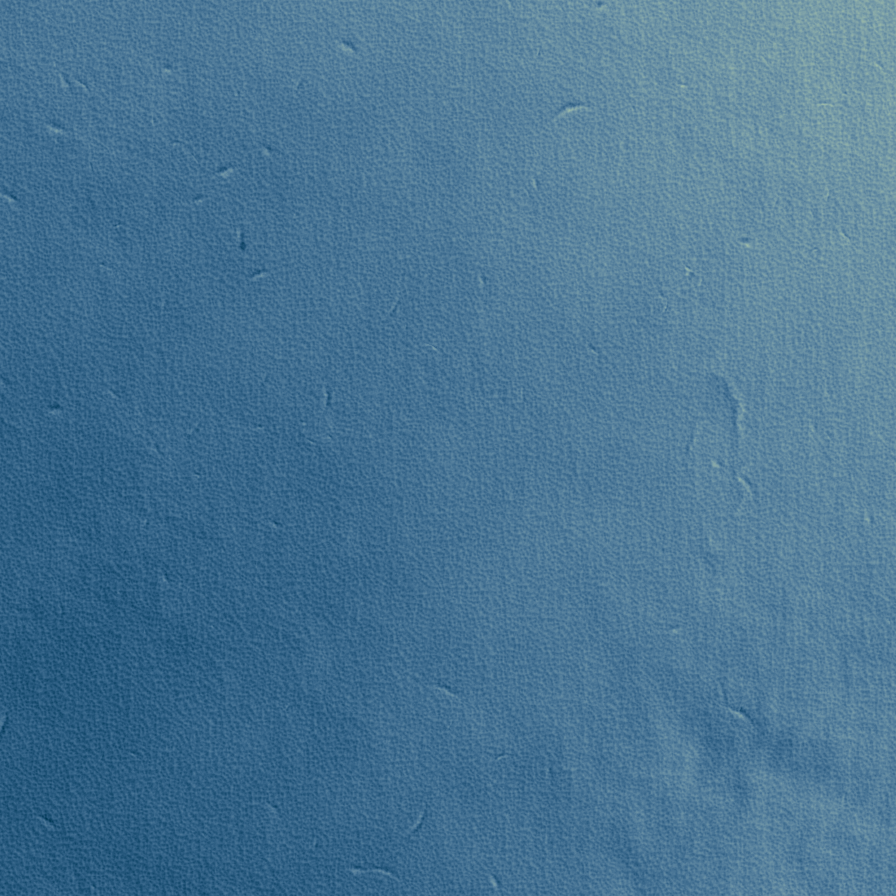
Give the GLSL for this texture, as a WebGL 2 fragment shader.

```glsl
#version 300 es
precision highp float;
// A blue painted plaster wall, lit from the upper right.
// A broad tone gradient carries embossed cellular grain, vertical brush
// threads, soft swells, and small dents scattered over jittered grids.

uniform vec2 u_resolution;
out vec4 fragColor;

vec2 hash2(vec2 p) {
    vec3 q = fract(vec3(p.xyx) * vec3(0.1031, 0.1030, 0.0973));
    q += dot(q, q.yzx + 33.33);
    return fract((q.xx + q.yz) * q.zy);
}

// Distance to the nearest jittered cell point, centred near zero
float cellNoise(vec2 p) {
    vec2 cell = floor(p), f = fract(p);
    float nearest = 4.0;
    for (int y = -1; y <= 1; y++)
    for (int x = -1; x <= 1; x++) {
        vec2 n = vec2(x, y);
        vec2 d = n + hash2(cell + n + 50.0) - f;
        nearest = min(nearest, dot(d, d));
    }
    return sqrt(nearest) - 0.48;
}

// Layered, rotated sines that bend each other
float swell(vec2 p) {
    float sum = 0.0, amp = 0.5;
    for (int i = 0; i < 5; i++) {
        sum += amp * sin(p.x + 1.3 * sin(p.y + float(i))) * cos(p.y * 0.8 + sum);
        p = mat2(1.2, 1.5, -1.5, 1.2) * p + 2.7;
        amp *= 0.52;
    }
    return sum;
}

// Light and dark sides of scattered dents and short scratches
float dents(vec2 p, float grid, float chance) {
    vec2 g = p * grid, cell = floor(g);
    float shade = 0.0;
    for (int y = -1; y <= 1; y++)
    for (int x = -1; x <= 1; x++) {
        vec2 id = cell + vec2(x, y);
        vec2 place = hash2(id + 17.0), kind = hash2(id + 91.0), form = hash2(id + 143.0);
        float angle = (kind.y - 0.6) * 1.6 - step(0.7, form.x) * 1.1;
        vec2 axis = vec2(sin(angle), cos(angle));
        vec2 d = g - id - place;
        float along = dot(d, axis);
        float across = dot(d, vec2(axis.y, -axis.x)) + (form.y - 0.5) * 1.5 * along * along;
        vec2 u = vec2(across / mix(0.035, 0.065, form.x), along / mix(0.07, 0.30, form.y * form.y));
        shade += step(kind.x, chance) * (0.4 + form.x) * (0.1 - 1.4 * u.x) * exp(-dot(u, u));
    }
    return shade;
}

// Raised rim of an oval blister, lit on one side
float blister(vec2 p, vec2 centre, vec2 radius, float rim) {
    vec2 q = (p - centre) / radius;
    float edge = (length(q) - 1.0) / rim;
    return edge * exp(-edge * edge) * dot(normalize(q + 0.001), vec2(0.8, 0.6));
}

void main() {
    vec2 p = gl_FragCoord.xy / u_resolution;
    vec2 warp = 0.004 * vec2(swell(p * 65.0), swell(p.yx * 65.0 + 8.0));
    vec2 bent = p + warp;
    vec2 light = vec2(0.003, 0.002);

    // Broad light, strongest at the upper right
    float tone = 0.155 + 0.18 * smoothstep(-0.1, 1.1, p.x) + 0.11 * p.y * p.y;
    tone += 0.05 * p.x * p.x * p.x * p.y + 0.025 * (1.0 - p.x) * p.y;
    tone += 0.026 * swell(p * vec2(7.0, 9.0) + 1.0) + 0.016 * swell(p * 24.0);

    // Pebbled grain, lit from the side, and upright brush threads
    vec2 pebble = p * 205.0 + 0.4 * swell(p * 90.0);
    tone += 0.125 * (cellNoise(pebble) - cellNoise(pebble + vec2(0.3, 0.35)));
    tone += 0.095 * cellNoise(p * 290.0 + 7.0);
    tone += (0.025 + 0.03 * p.x) * cellNoise(p * vec2(170.0, 12.0) + 3.0);

    // Uneven skin, with heavier lumps in the lower right
    vec2 corner = (p - vec2(0.84, 0.13)) * vec2(4.5, 6.5);
    float lumps = exp(-dot(corner, corner));
    float slope = swell(p * 17.0 + 4.0) - swell((p + vec2(0.010, 0.007)) * 17.0 + 4.0);
    tone += slope * (0.03 + 0.22 * lumps);

    // Fine wrinkles gathered in patches
    float patches = smoothstep(0.0, 0.5, swell(p * 8.0 + 5.0));
    float wrinkle = swell(bent * 60.0) - swell((bent + light) * 60.0);
    tone += wrinkle * (0.025 + 0.065 * patches);

    // Dents, nicks and faint blisters
    tone += 0.17 * dents(bent, 17.0, 0.20) + 0.14 * dents(bent + 3.0, 31.0, 0.05 + 0.20 * patches);
    tone += 0.06 * blister(bent, vec2(0.03, 0.565), vec2(0.038, 0.047), 0.10);
    float broken = smoothstep(-0.3, 0.4, swell(p * 40.0 + 2.0));
    tone += 0.20 * broken * blister(p + 3.0 * warp, vec2(0.80, 0.48), vec2(0.027, 0.10), 0.16);

    // One dark pinhole
    float pit = 1.0 - smoothstep(0.002, 0.005, length(bent - vec2(0.27, 0.725)));
    tone -= 0.16 * pit;

    // Tone to paint: deep blue rising to pale grey blue
    float d = tone - 0.18;
    vec3 paint = vec3(tone, 0.372 + 0.83 * d, 0.515 + 0.8 * d - 1.1 * d * d);
    fragColor = vec4(clamp(paint, 0.0, 1.0), 1.0);
}
```
